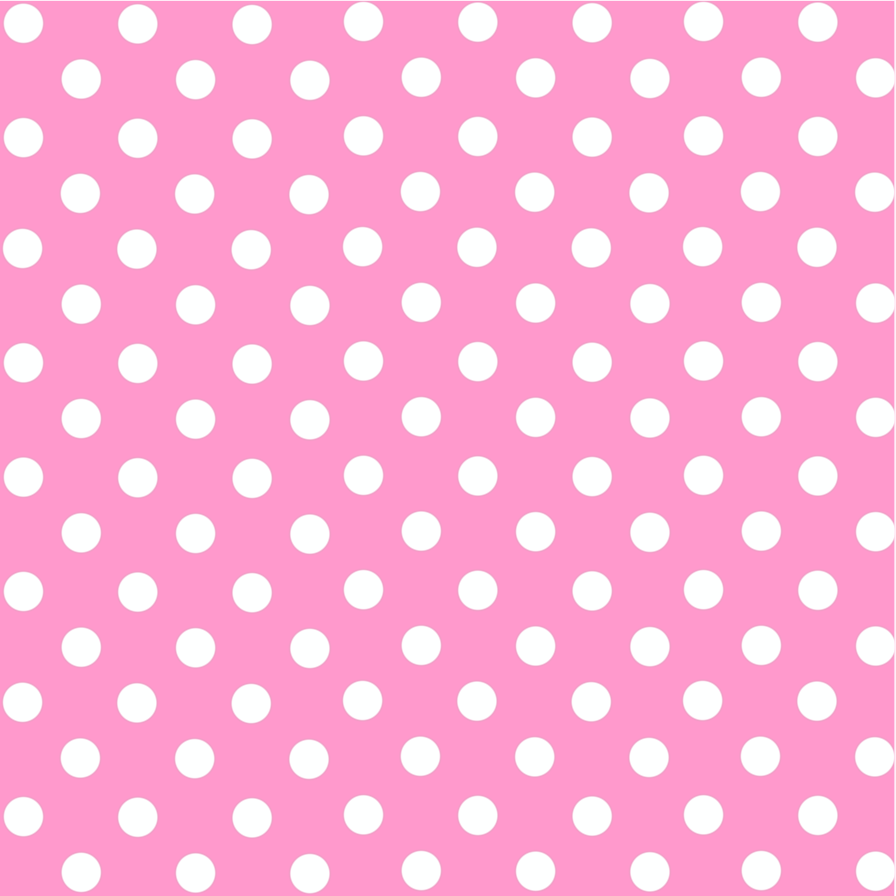
This pattern is drawn by a WebGL 1 fragment shader. Its source:

```glsl
precision highp float;
// Staggered white polka dots on pink, with small uneven steps between blocks of dots.

uniform vec2 u_resolution;

const vec3 PINK = vec3(1.0, 0.60, 0.80);
const vec3 RIM = vec3(0.94, 0.61, 0.77);
const vec3 WHITE = vec3(0.995, 1.0, 1.0);
const vec3 PALE = vec3(1.0, 0.93, 0.97);

const float PITCH = 0.1276;
const float RADIUS = 0.0219;
const vec2 FIRST_DOT = vec2(0.0262, 0.0260);
const vec2 STAGGER = vec2(0.0645, 0.0622);

// Centre of one dot; columns go in threes, and two rows lose a little spacing.
vec2 dotCentre(vec2 cell, float stagger) {
  float block = floor(cell.x / 3.0);
  float row = 2.0 * cell.y + stagger;
  vec2 centre = FIRST_DOT + STAGGER * stagger + PITCH * cell;
  centre.x -= 0.0033 * block;
  centre.x -= 0.0010 * (1.0 - step(1.0, abs(mod(row, 9.0) - 3.5)));
  centre.y -= 0.0039 * (step(2.0, cell.y) + step(6.0, cell.y));
  centre.y += 0.0007 * mod(cell.x, 3.0) - 0.0020 * min(block, 1.0);
  return centre;
}

// Signed distance to the closest dot of one of the two lattices.
float latticeDistance(vec2 p, float stagger) {
  vec2 cell = floor((p - FIRST_DOT - STAGGER * stagger) / PITCH + 0.5);
  return length(p - dotCentre(cell, stagger)) - RADIUS;
}

// Coverage of the region where d is negative, with a soft edge.
float coverage(float d, float softness) {
  return 1.0 - smoothstep(-softness, softness, d);
}

void main() {
  // Canvas units, measured down from the upper left corner.
  vec2 p = gl_FragCoord.xy / u_resolution;
  p.y = 1.0 - p.y;
  float pixel = 1.0 / min(u_resolution.x, u_resolution.y);
  float softness = max(0.8 * pixel, 0.0012);

  float d = min(latticeDistance(p, 0.0), latticeDistance(p, 1.0));

  // Dull rim under the white dots.
  vec3 colour = mix(PINK, RIM, coverage(d - 0.0016, softness));
  colour = mix(colour, WHITE, coverage(d, softness));

  // Pale hairlines along the right and top borders.
  float border = min(1.0 - p.x - 0.0018, p.y - 0.0010);
  colour = mix(colour, PALE, coverage(border, 0.5 * pixel));

  gl_FragColor = vec4(colour, 1.0);
}
```
